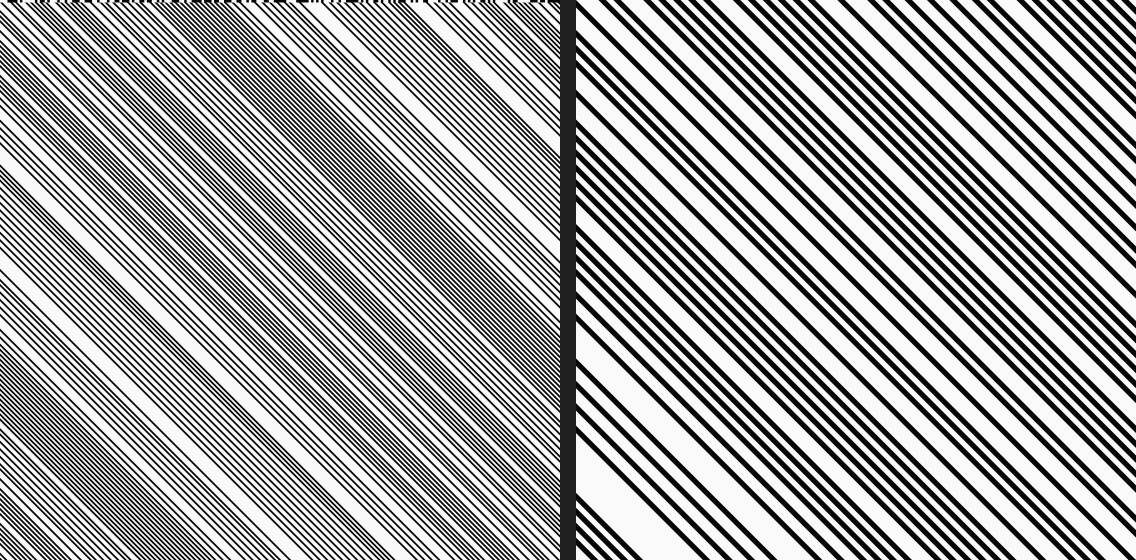
Left: the whole. Right: its middle third, enlarged.
Give the GLSL for this pattern, as a three.js fragment shader.

```glsl
varying vec2 vUv;

const float CELLS = 225.0;   // stripe widths along one side
const float PERIOD = 228.0;  // widths before the stripe sequence repeats
const float BLOCK = 6.0;     // widths in one group of stripes
const vec3 PAPER = vec3(0.98);
const vec3 INK = vec3(0.02);

float hash(float n) {
  float p = fract(n * 0.1031);
  p *= p + 33.33;
  return fract(p * (p + p));
}

float within(float x, float first, float last) {
  return step(first - 0.5, x) * step(x, last + 0.5);
}

// Number of stripes in a group: 3 dense, 2 medium, 1 sparse, 0 blank
float stripeCount(float block) {
  float blank = within(block, 10.0, 10.0) + within(block, 17.0, 17.0);
  float sparse = within(block, 7.0, 7.0) + within(block, 21.0, 21.0);
  float dense = within(block, 3.0, 6.0) + within(block, 11.0, 11.0)
              + within(block, 22.0, 27.0) + within(block, 33.0, 33.0)
              + within(block, 36.0, 36.0);
  float regular = within(block, 12.0, 16.0);
  float chance = mix(0.15, 0.85, dense) * (1.0 - regular);
  float medium = 2.0 + step(hash(block + 3.0), chance);
  return mix(mix(medium, 1.0, sparse), 0.0, blank);
}

// Stripe widths from one stripe to the next in a group
float stripePitch(float block, float count) {
  float irregular = 2.0 + floor(hash(block + 7.0) * 3.0);
  float medium = mix(irregular, 3.0, within(block, 12.0, 16.0));
  return count > 2.5 ? 2.0 : medium;
}

// Ink in one place of the diagonal sequence
float stripe(float index) {
  float s = mod(index, PERIOD);
  float block = floor((s + 0.5) / BLOCK);
  float slot = s - block * BLOCK;
  float count = stripeCount(block);
  float pitch = stripePitch(block, count);
  float order = floor((slot + 0.5) / pitch);
  float onPitch = 1.0 - step(0.5, abs(slot - order * pitch));
  return onPitch * step(order + 0.5, count);
}

// Area covered when a diagonal edge sweeps across a square footprint
float diagonalCoverage(float t) {
  float x = clamp(t, 0.0, 1.0);
  float rest = 1.0 - x;
  return x < 0.5 ? 2.0 * x * x : 1.0 - 2.0 * rest * rest;
}

// Continuous stripes with smoothed edges
float diagonalInk(float s, float width) {
  float place = floor(s - 0.5 * width);
  float share = diagonalCoverage((s - place - 1.0) / width + 0.5);
  return mix(stripe(place), stripe(place + 1.0), share);
}

// Random dashes along one row
float dashInk(float x, float width) {
  float place = floor(x - 0.5 * width);
  float share = clamp((x - place - 1.0) / width + 0.5, 0.0, 1.0);
  return mix(step(0.5, hash(place + 31.0)), step(0.5, hash(place + 32.0)), share);
}

void main() {
  // Rows count down from the top edge
  vec2 grid = vec2(vUv.x, 1.0 - vUv.y) * CELLS;
  vec2 footprint = clamp(fwidth(grid), 0.0001, 0.5);
  float stripes = diagonalInk(grid.y - grid.x, footprint.x + footprint.y);
  float dashes = dashInk(grid.x, footprint.x);
  float below = clamp((grid.y - 1.0) / footprint.y + 0.5, 0.0, 1.0);
  gl_FragColor = vec4(mix(PAPER, INK, mix(dashes, stripes, below)), 1.0);
}
```
